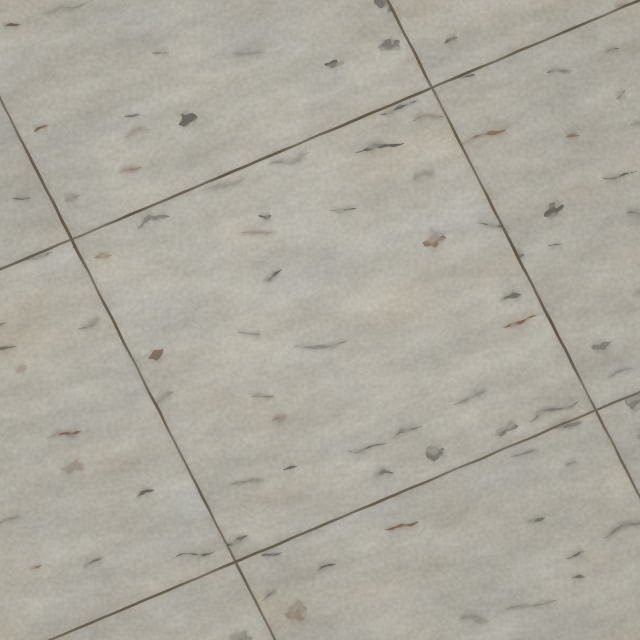
This texture is drawn by a Shadertoy shader. Its source:

```glsl
// Worn stone-look floor tiles laid on a slant: an affine grid gives each tile
// its own frame, where stretched gradient noise makes the mottled body and a
// cell loop scatters ragged dark flecks. Thin uneven joints are laid on top.

const vec2 GRID_ORIGIN = vec2(0.112, 0.626);   // one joint crossing
const vec2 EDGE_ACROSS = vec2(0.563, 0.237);   // one tile along a row
const vec2 EDGE_DOWN   = vec2(0.256, -0.504);  // one tile down a column
const vec2 FLECK_CELL  = vec2(0.105, 0.058);

const vec3 STONE_DARK  = vec3(0.595, 0.580, 0.540);
const vec3 STONE_LIGHT = vec3(0.765, 0.752, 0.710);
const vec3 FLECK_GREY  = vec3(0.335, 0.335, 0.310);
const vec3 FLECK_BROWN = vec3(0.400, 0.310, 0.240);
const vec3 JOINT_COLOR = vec3(0.350, 0.315, 0.260);

vec2 hash2(vec2 p) {
    vec3 h = fract(p.xyx * vec3(0.1031, 0.1030, 0.0973));
    h += dot(h, h.yzx + 33.33);
    return fract((h.xx + h.yz) * h.zy);
}

vec2 gradientAt(vec2 cell) {
    float a = 6.2832 * hash2(cell).x;
    return vec2(cos(a), sin(a));
}

float gradientNoise(vec2 p) {
    vec2 i = floor(p), f = p - i;
    vec2 s = f * f * f * (f * (f * 6.0 - 15.0) + 10.0);
    vec2 e = vec2(0.0, 1.0);
    float low  = mix(dot(gradientAt(i), f), dot(gradientAt(i + e.yx), f - e.yx), s.x);
    float high = mix(dot(gradientAt(i + e), f - e), dot(gradientAt(i + 1.0), f - 1.0), s.x);
    return mix(low, high, s.y);
}

float fbm(vec2 p) {
    float sum = 0.0, amp = 0.6;
    for (int i = 0; i < 4; i++) {
        sum += amp * gradientNoise(p);
        p = mat2(1.6, 1.2, -1.2, 1.6) * p + 7.3;
        amp *= 0.5;
    }
    return sum;
}

mat2 rotation(float a) {
    float c = cos(a), s = sin(a);
    return mat2(c, s, -s, c);
}

// Mottled body: streaks along the tile, cool and warm drifts, fine grain.
vec3 stoneBody(vec2 w, vec2 p) {
    vec2 streak = rotation(0.12) * w;
    float tone = 0.52 + 0.50 * fbm(streak * vec2(7.0, 20.0))
               + 0.25 * fbm(streak * vec2(32.0, 65.0) + 11.0)
               + 0.22 * gradientNoise(p * 150.0);
    tone += 0.22 * exp(-7.0 * dot(p - vec2(0.5, 0.62), p - vec2(0.5, 0.62))) - 0.06;
    vec3 col = mix(STONE_DARK, STONE_LIGHT, clamp(tone, -0.1, 1.1));
    float drift = fbm(streak * vec2(5.0, 9.0) + 31.0);
    return col + drift * vec3(-0.025, 0.0, 0.035);
}

// Colour in rgb, coverage in a: the strongest fleck near w.
vec4 flecks(vec2 w, float soft) {
    vec2 warp = vec2(gradientNoise(w * 24.0), gradientNoise(w * 24.0 + 50.0));
    vec2 q = w + warp * vec2(0.012, 0.014);
    float ragged = gradientNoise(w * vec2(75.0, 110.0));
    float broken = smoothstep(-0.4, 0.15, gradientNoise(w * vec2(50.0, 70.0) + 9.0));
    vec2 home = floor(q / FLECK_CELL);
    vec4 best = vec4(FLECK_GREY, 0.0);
    for (int j = -1; j <= 1; j++)
    for (int i = -1; i <= 1; i++) {
        vec2 cell = home + vec2(i, j);
        vec2 place = hash2(cell), shape = hash2(cell + 71.7), look = hash2(cell + 137.1);
        float present = step(0.44, look.x + 0.5 * gradientNoise(cell * 0.37));
        float blob = step(0.84, shape.y);
        float halfLength = mix(mix(0.012, 0.048, shape.x * shape.x), 0.018, blob);
        float halfWidth = mix(0.0012 + 0.0022 * shape.y, 0.0075, blob);
        vec2 d = rotation(0.42 * place.x - 0.08) * (q - (cell + 0.15 + 0.7 * place) * FLECK_CELL);
        float along = d.x / halfLength;
        float taper = 1.0 - along * along;
        float edge = abs(d.y) - halfWidth * taper * (1.0 + 1.6 * ragged);
        float cover = (1.0 - smoothstep(-soft, soft, edge)) * smoothstep(0.0, 0.3, taper);
        float halo = 0.28 * exp(-max(edge, 0.0) * 260.0) * smoothstep(0.0, 0.8, taper);
        cover = max(cover * mix(0.3, 0.85, look.y) * mix(broken, 1.0, 0.3), halo) * present;
        if (cover > best.a)
            best = vec4(mix(FLECK_GREY, FLECK_BROWN, smoothstep(0.6, 0.9, place.y)), cover);
    }
    return best;
}

// Coverage of one joint at distance d; s runs along it and varies the wear.
float joint(float d, float s, float soft) {
    float wear = gradientNoise(vec2(s * 9.0, 3.7));
    float halfWidth = 0.0020 + 0.0008 * wear;
    float line = 1.0 - smoothstep(halfWidth - soft, halfWidth + soft, d);
    return max(line * (0.80 + 0.35 * wear), 0.16 * exp(-d * 220.0));
}

void mainImage(out vec4 fragColor, in vec2 fragCoord) {
    vec2 p = fragCoord / iResolution.xy;
    float soft = max(0.0012, 0.8 / iResolution.y);

    // Tile index and centred tile frame, in canvas units.
    vec2 grid = inverse(mat2(EDGE_ACROSS, EDGE_DOWN)) * (p - GRID_ORIGIN);
    vec2 tile = floor(grid);
    vec2 tileSize = vec2(length(EDGE_ACROSS), length(EDGE_DOWN));
    vec2 w = (grid - tile - 0.5) * tileSize * vec2(1.0, -1.0);
    vec2 local = w + tile * vec2(17.3, 23.9) + 40.0;

    vec3 col = stoneBody(local, p) + 0.02 * (hash2(tile + 5.0).x - 0.5);
    vec4 fleck = flecks(local, soft);
    col = mix(col, fleck.rgb, fleck.a);

    vec2 wobble = 0.0012 * vec2(gradientNoise(grid.yx * 14.0), gradientNoise(grid * 14.0 + 5.0));
    vec2 d = abs((grid - round(grid)) * tileSize + wobble);
    float seam = max(joint(d.x, grid.y + 4.0 * round(grid.x), soft),
                     joint(d.y, grid.x + 4.0 * round(grid.y) + 60.0, soft));
    col = mix(col, JOINT_COLOR, clamp(seam, 0.0, 1.0));
    fragColor = vec4(col, 1.0);
}
```
